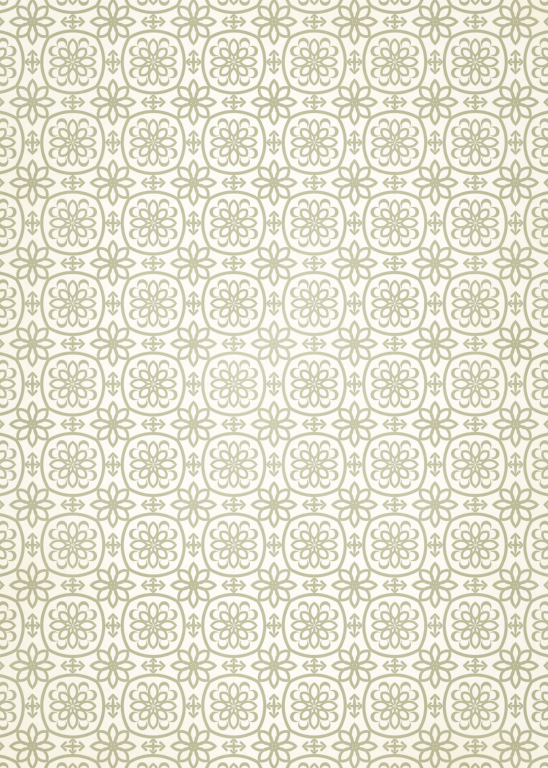
A Shadertoy shader for this pattern:

```glsl
// Aged damask wallpaper: framed rosettes, corner flowers and small arrow crosses in sage on cream.

const float REPEATS_DOWN = 9.54;
const float TAU = 6.2831853;
const float LINE = 0.0175; // half width of a stroke, in cells

vec2 hash2(vec2 p) {
    p = vec2(dot(p, vec2(127.1, 311.7)), dot(p, vec2(269.5, 183.3)));
    return 2.0 * fract(sin(p) * 43758.5) - 1.0;
}

float gradientNoise(vec2 p) {
    vec2 i = floor(p), f = fract(p);
    vec2 u = f * f * (3.0 - 2.0 * f);
    vec2 e = vec2(1.0, 0.0);
    float low = mix(dot(hash2(i), f), dot(hash2(i + e), f - e), u.x);
    float high = mix(dot(hash2(i + e.yx), f - e.yx), dot(hash2(i + 1.0), f - 1.0), u.x);
    return mix(low, high, u.y);
}

float fbm(vec2 p) {
    float sum = 0.0, amp = 0.6;
    for (int i = 0; i < 4; i++) {
        sum += amp * gradientNoise(p);
        p = p * 2.03 + 17.3;
        amp *= 0.5;
    }
    return sum;
}

vec2 repeatCell(vec2 p) { return fract(p + 0.5) - 0.5; }

// Folds the plane into one of n sectors; turn is a fraction of a sector.
vec2 foldSectors(vec2 p, float n, float turn) {
    float sector = TAU / n;
    float a = atan(p.y, p.x) - turn * sector;
    a = mod(a + 0.5 * sector, sector) - 0.5 * sector;
    return length(p) * vec2(cos(a), sin(a));
}

float stroke(float d, float halfWidth) { return abs(d) - halfWidth; }

// Pointed leaf along x, given its half length and half width.
float leaf(vec2 p, float len, float wid) {
    float r = (len * len + wid * wid) / (2.0 * wid);
    return length(vec2(p.x, abs(p.y) + r - wid)) - r;
}

float segment(vec2 p, vec2 a, vec2 b) {
    vec2 ab = b - a;
    return length(p - a - ab * clamp(dot(p - a, ab) / dot(ab, ab), 0.0, 1.0));
}

float crescent(vec2 p, vec2 center, float r, vec2 bite) {
    return max(length(p - center) - r, 0.78 * r - length(p - center - bite));
}

float medallion(vec2 p) {
    vec2 axis = foldSectors(p, 4.0, 0.0);
    vec2 diag = foldSectors(p, 4.0, 0.5);
    // Bulging four-sided frame
    float d = stroke(length(axis + vec2(0.187, 0.0)) - 0.572, LINE * 1.1);
    // Paired curls on the diagonals
    vec2 curl = vec2(diag.x, abs(diag.y));
    d = min(d, crescent(curl, vec2(0.262, 0.071), 0.066, vec2(-0.019, -0.022)));
    // Rosette petals and central star
    d = min(d, stroke(leaf(axis - vec2(0.178, 0.0), 0.100, 0.054), LINE * 0.85));
    d = min(d, stroke(leaf(diag - vec2(0.150, 0.0), 0.075, 0.050), LINE * 0.85));
    vec2 star = foldSectors(p, 8.0, 0.0);
    return min(d, leaf(star - vec2(0.052, 0.0), 0.046, 0.014));
}

float cornerFlower(vec2 p) {
    vec2 axis = foldSectors(p, 4.0, 0.0);
    vec2 diag = foldSectors(p, 4.0, 0.5);
    float d = stroke(leaf(axis - vec2(0.152, 0.0), 0.118, 0.050), LINE);
    d = min(d, stroke(leaf(diag - vec2(0.150, 0.0), 0.105, 0.060), LINE));
    return min(d, (abs(p.x) + abs(p.y) - 0.042) * 0.707);
}

// Small cross with arrowheads; the longer arm lies along x.
float arrowCross(vec2 p) {
    vec2 q = abs(p);
    float d = min(leaf(q, 0.14, 0.019), leaf(q.yx, 0.09, 0.017));
    d = min(d, segment(q, vec2(0.137, 0.0), vec2(0.088, 0.047)) - 0.015);
    return min(d, segment(q, vec2(0.0, 0.088), vec2(0.034, 0.053)) - 0.013);
}

float pattern(vec2 p) {
    float d = min(medallion(repeatCell(p)), cornerFlower(repeatCell(p + 0.5)));
    d = min(d, arrowCross(repeatCell(p + vec2(0.5, 0.0)).yx));
    return min(d, arrowCross(repeatCell(p + vec2(0.0, 0.5))));
}

void mainImage(out vec4 fragColor, in vec2 fragCoord) {
    vec2 uv = fragCoord / iResolution.xy;
    vec2 page = (fragCoord - 0.5 * iResolution.xy) / iResolution.y;
    vec2 p = page * REPEATS_DOWN + vec2(0.5, 0.0);

    // Printed ink, softened at the edges
    float soft = max(0.75 * REPEATS_DOWN / iResolution.y, 0.010);
    float ink = 1.0 - smoothstep(-soft, soft, pattern(p));

    // Ink fades in the middle and in broad worn patches
    float glow = exp(-dot(page, page) * 22.0);
    float wear = fbm(page * 9.0 + 4.0);
    ink *= clamp(0.98 - 0.24 * glow + 0.22 * wear, 0.0, 1.0);

    // Paper with yellowed edges and fine grain
    vec2 edge = abs(uv - 0.5) * 2.0;
    float rim = smoothstep(0.45, 1.15, length(edge * vec2(0.9, 0.75)));
    float stain = rim * smoothstep(-0.15, 0.45, fbm(page * 5.0 + 9.0));
    vec3 paper = mix(vec3(0.992, 0.985, 0.962), vec3(0.955, 0.945, 0.885), 0.6 * rim);
    paper = mix(paper, vec3(0.965, 0.915, 0.800), 0.55 * stain);
    vec3 sage = mix(vec3(0.755, 0.745, 0.615), vec3(0.725, 0.715, 0.580), rim);

    vec3 color = mix(paper, sage, ink) + 0.012 * gradientNoise(page * 170.0);
    fragColor = vec4(clamp(color, 0.0, 1.0), 1.0);
}
```
